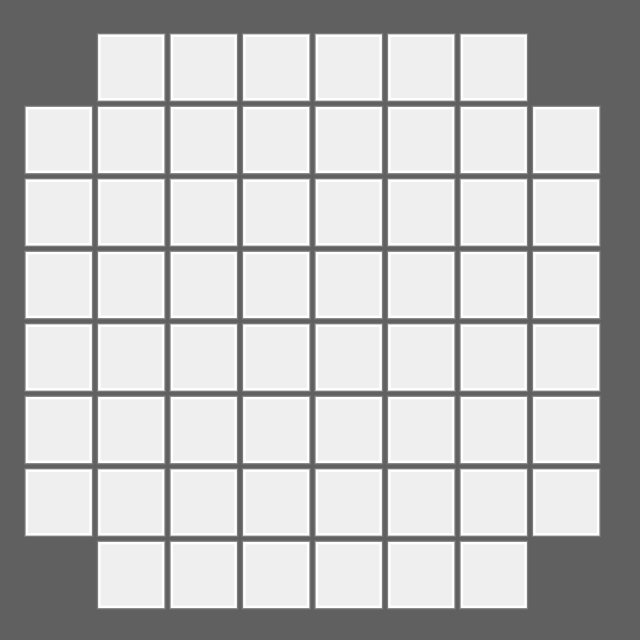
A WebGL 1 fragment shader for this pattern:

```glsl
precision highp float;
// Draws an 8 by 8 board of pale bevelled square tiles on grey, with its four corner tiles missing.
uniform vec2 u_resolution;

// Lengths are fractions of the canvas, written over a 512-unit design grid.
const float UNIT = 1.0 / 512.0;
const float GRID_COUNT = 8.0;
const float PITCH = 58.0 * UNIT;
const vec2 GRID_ORIGIN = vec2(18.0, 23.0) * UNIT;
const float RIM_HALF = 27.5 * UNIT;
const float BEVEL_HALF = 26.5 * UNIT;
const float FACE_HALF = 24.5 * UNIT;

const vec3 GROUND_COLOR = vec3(0.376);
const vec3 RIM_COLOR = vec3(0.49);
const vec3 BEVEL_COLOR = vec3(1.0);
const vec3 FACE_COLOR = vec3(0.937);

// Antialiased coverage of a centred square, from its box distance.
float squareMask(vec2 p, float halfSize, float pixel) {
  vec2 d = abs(p) - halfSize;
  return clamp(0.5 - max(d.x, d.y) / pixel, 0.0, 1.0);
}

// 1 for cells on the board, 0 outside it and at its four corners.
float cellPresent(vec2 cell) {
  vec2 fromCenter = abs(cell - 0.5 * (GRID_COUNT - 1.0));
  float edge = 0.5 * GRID_COUNT;
  float inside = step(max(fromCenter.x, fromCenter.y), edge);
  float corner = step(edge - 1.0, min(fromCenter.x, fromCenter.y));
  return inside * (1.0 - corner);
}

void main() {
  float side = min(u_resolution.x, u_resolution.y);
  vec2 uv = (gl_FragCoord.xy - 0.5 * (u_resolution - side)) / side;
  float pixel = 1.0 / side;

  // Repeat one tile over the grid
  vec2 gridPos = (uv - GRID_ORIGIN) / PITCH;
  vec2 local = (fract(gridPos) - 0.5) * PITCH;
  float present = cellPresent(floor(gridPos));

  // Layer rim, bright bevel and face
  vec3 color = GROUND_COLOR;
  color = mix(color, RIM_COLOR, present * squareMask(local, RIM_HALF, pixel));
  color = mix(color, BEVEL_COLOR, present * squareMask(local, BEVEL_HALF, pixel));
  color = mix(color, FACE_COLOR, present * squareMask(local, FACE_HALF, pixel));
  gl_FragColor = vec4(color, 1.0);
}
```
